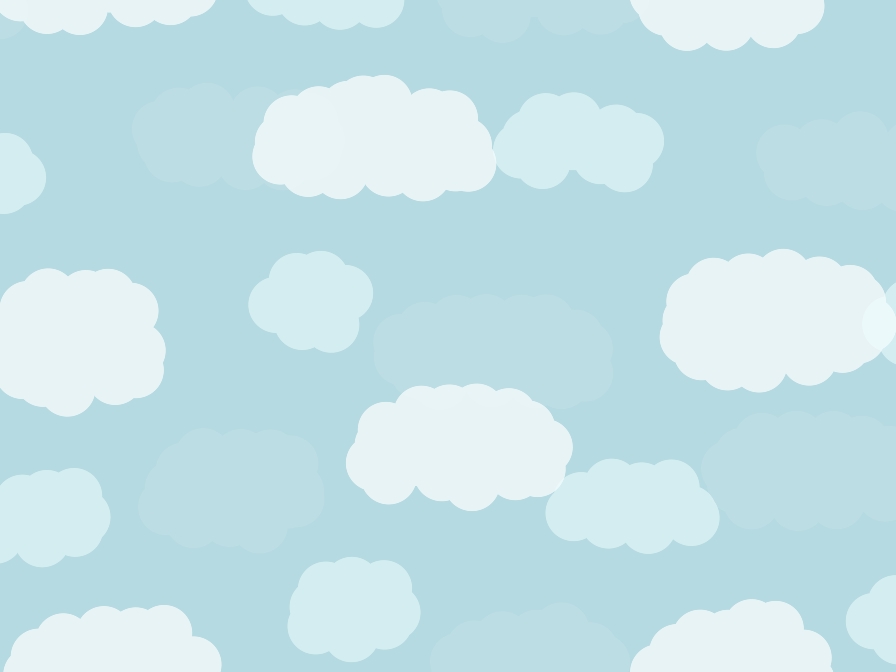
Write a WebGL 1 fragment shader that draws this pattern.

```glsl
precision highp float;
uniform vec2 u_resolution;

const vec3 SKY = vec3(0.710, 0.855, 0.882);
const vec3 WHITE_TINT = vec3(1.0);
const vec3 PALE_TINT = vec3(0.944, 1.0, 1.0);
const float WHITE_ALPHA = 0.68;
const float PALE_ALPHA = 0.50;
const float FAINT_ALPHA = 0.085;

const vec2 CELL = vec2(0.315, 0.25);       // spacing of clouds, canvas height = 1
const vec2 ORIGIN = vec2(0.02, 0.09);
const vec2 WANDER = vec2(0.17, 0.13);      // random drift of each cloud
const float PUFF_RADIUS = 0.042;
const float PUFF_SPACING = 0.046;
const float PUFF_JITTER = 0.018;
const float MAX_TAPER = 0.4;
const float MAX_LEAN = 0.25;
const float BOXINESS = 1.15;
const int MAX_PUFFS = 20;

// Half sizes of the puff outline: smallest and largest per kind
const vec2 WHITE_MIN = vec2(0.085, 0.042);
const vec2 WHITE_MAX = vec2(0.145, 0.062);
const vec2 PALE_MIN = vec2(0.045, 0.024);
const vec2 PALE_MAX = vec2(0.090, 0.037);
const vec2 FAINT_MIN = vec2(0.085, 0.026);
const vec2 FAINT_MAX = vec2(0.150, 0.050);

vec2 hash2(vec2 p) {
    vec2 q = vec2(dot(p, vec2(127.1, 311.7)), dot(p, vec2(269.5, 183.3)));
    return fract(sin(q) * 43758.55);
}

float boxDistance(vec2 p, vec2 halfSize) {
    vec2 d = abs(p) - halfSize;
    return length(max(d, 0.0)) + min(max(d.x, d.y), 0.0);
}

// Union of round puffs along a soft box outline, with a filled core
float cloudDistance(vec2 p, vec2 halfSize, vec2 seed) {
    float count = floor(4.0 * (halfSize.x + halfSize.y) / PUFF_SPACING);
    vec2 form = hash2(seed + 5.3);
    float taper = MAX_TAPER * form.x;
    float lean = MAX_LEAN * (2.0 * form.y - 1.0);
    vec2 core = halfSize * vec2(0.9 - 0.5 * taper, 0.9);
    float d = boxDistance(p, core) - 0.4 * PUFF_RADIUS;
    for (int i = 0; i < MAX_PUFFS; i++) {
        float index = float(i);
        if (index >= count) break;
        vec2 rnd = hash2(seed * 3.7 + index * 1.31) - 0.5;
        float angle = 6.28319 * (index + 0.4 * rnd.x) / count;
        vec2 puff = clamp(BOXINESS * vec2(cos(angle), sin(angle)), -1.0, 1.0);
        puff.x *= 1.0 - taper * max(puff.y, 0.0);
        puff = puff * halfSize + rnd.yx * PUFF_JITTER;
        puff.x += lean * puff.y;
        d = min(d, length(p - puff) - PUFF_RADIUS);
    }
    return d;
}

void main() {
    vec2 p = gl_FragCoord.xy / u_resolution.y + ORIGIN;
    float edge = 0.5 / u_resolution.y;
    vec3 color = SKY;
    float baseRow = floor(p.y / CELL.y);

    // Staggered rows, with three cloud kinds kept apart from their own kind
    for (int j = -1; j <= 1; j++) {
        float row = baseRow + float(j);
        float odd = mod(row, 2.0);
        float baseCol = floor(p.x / CELL.x - 0.5 * odd);
        for (int i = -1; i <= 1; i++) {
            float col = baseCol + float(i);
            vec2 seed = vec2(col, row) + 17.0;
            float kind = floor(mod(col + 2.0 * odd + 0.5, 3.0));

            vec2 size = hash2(seed + 2.9);
            vec2 halfSize = mix(WHITE_MIN, WHITE_MAX, size);
            vec3 tint = WHITE_TINT;
            float alpha = WHITE_ALPHA;
            if (kind > 1.5) {
                halfSize = mix(FAINT_MIN, FAINT_MAX, size);
                alpha = FAINT_ALPHA;
            } else if (kind > 0.5) {
                halfSize = mix(PALE_MIN, PALE_MAX, size);
                tint = PALE_TINT;
                alpha = PALE_ALPHA;
            }

            vec2 center = (vec2(col + 0.5 * odd, row) + 0.5) * CELL;
            center += (hash2(seed) - 0.5) * WANDER;
            float d = cloudDistance(p - center, halfSize, seed);
            color = mix(color, tint, alpha * (1.0 - smoothstep(-edge, edge, d)));
        }
    }

    gl_FragColor = vec4(color, 1.0);
}
```
